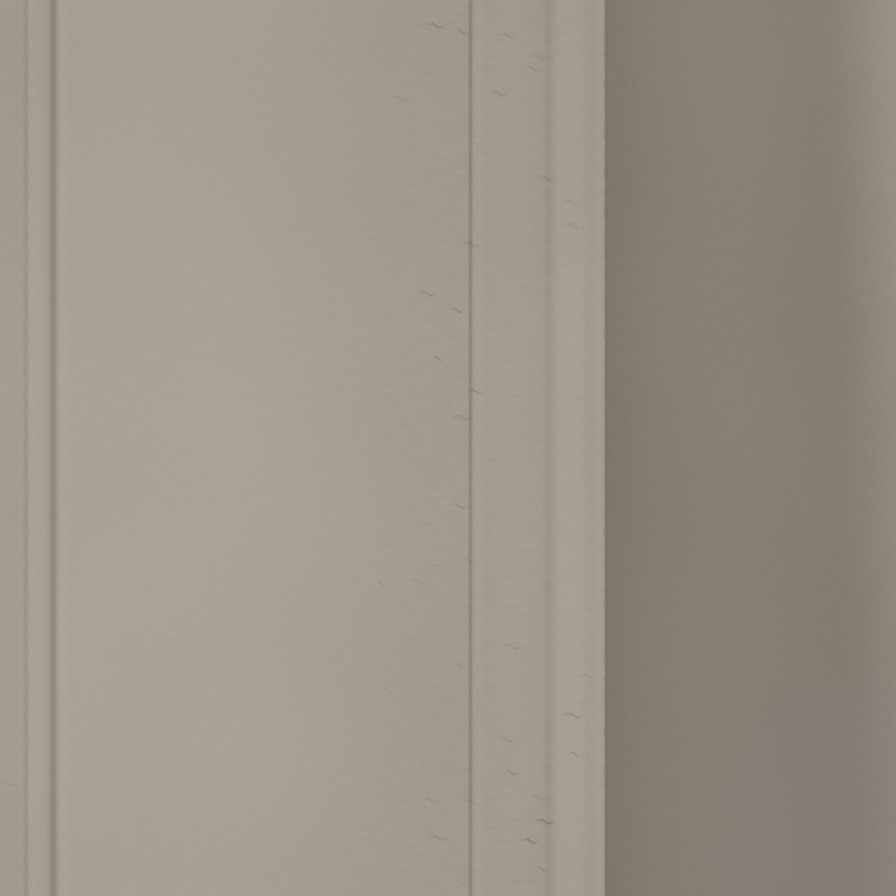
This texture is drawn by a WebGL 1 fragment shader. Its source:

```glsl
precision highp float;
// Painted wall panelling in warm grey: a flat board between vertical mouldings,
// with a shadowed recess on the right. Tones are layered from smooth steps and
// soft grooves along x, then gradient noise adds brush grain and small nicks.

uniform vec2 u_resolution;

float hash(vec2 p) {
  vec3 q = fract(vec3(p.xyx) * 0.1031);
  q += dot(q, q.yzx + 33.33);
  return fract((q.x + q.y) * q.z);
}

vec2 gradient(vec2 cell) {
  float angle = 6.2832 * hash(cell);
  return vec2(cos(angle), sin(angle));
}

float gradientNoise(vec2 p) {
  vec2 i = floor(p), f = fract(p);
  vec2 w = f * f * f * (f * (f * 6.0 - 15.0) + 10.0);
  vec2 e = vec2(1.0, 0.0);
  float low = mix(dot(gradient(i), f), dot(gradient(i + e), f - e), w.x);
  float high = mix(dot(gradient(i + e.yx), f - e.yx),
                   dot(gradient(i + 1.0), f - 1.0), w.x);
  return mix(low, high, w.y);
}

// Soft vertical line centred at c.
float groove(float x, float c, float width) {
  float d = (x - c) / width;
  return exp(-d * d);
}

// Soft-edged vertical band from a to b.
float band(float x, float a, float b, float soft) {
  return smoothstep(a - soft, a + soft, x) - smoothstep(b - soft, b + soft, x);
}

// Short slanted scratches, one candidate per jittered cell.
float nicks(vec2 uv) {
  vec2 grid = vec2(24.0, 42.0);
  vec2 home = floor(uv * grid);
  float mark = 0.0;
  for (int j = -1; j <= 1; j++) {
    for (int i = -1; i <= 1; i++) {
      vec2 cell = home + vec2(float(i), float(j));
      vec2 jitter = vec2(hash(cell + 7.3), hash(cell + 19.1));
      vec2 d = uv - (cell + 0.2 + 0.6 * jitter) / grid;
      d.y += 0.25 * d.x + 0.0012 * sin(d.x * 500.0);
      float size = 0.004 + 0.006 * hash(cell + 41.7);
      float dash = exp(-pow(d.x / size, 2.0) - pow(d.y / 0.0013, 2.0));
      mark += dash * smoothstep(0.62, 1.0, hash(cell + 3.9));
    }
  }
  return mark;
}

void main() {
  vec2 uv = gl_FragCoord.xy / u_resolution;
  float x = uv.x, y = uv.y;

  // Board: lit on the left, dimming to the right and near the top.
  float tone = 0.661 - 0.030 * smoothstep(0.22, 0.53, x);
  tone -= 0.014 * smoothstep(0.55, 1.0, y);
  tone -= 0.010 * smoothstep(0.25, 0.0, y);

  // Left moulding.
  tone -= 0.022 * (1.0 - smoothstep(0.02, 0.034, x));
  tone -= 0.050 * groove(x, 0.029, 0.003);
  tone -= 0.012 * groove(x, 0.052, 0.010);
  tone -= 0.095 * groove(x, 0.0595, 0.0045);
  tone += 0.010 * groove(x, 0.070, 0.005);

  // Right moulding: thin joint, shallow steps and a rounded outer lip.
  tone -= 0.090 * groove(x, 0.525, 0.0022);
  tone += 0.014 * groove(x, 0.534, 0.006);
  tone += 0.007 * band(x, 0.545, 0.590, 0.010);
  tone -= 0.026 * groove(x, 0.612, 0.005);
  tone += 0.018 * band(x, 0.620, 0.652, 0.005);
  tone += 0.010 * groove(x, 0.668, 0.004);
  vec3 color = vec3(tone) - vec3(0.0, 0.026, 0.063);

  // Recess: darkest beside the lip, light returning at the far right.
  float shade = 0.517 - 0.018 * groove(x, 0.675, 0.035);
  shade += 0.014 * band(x, 0.75, 0.88, 0.06) + 0.010 * (y - 0.5);
  vec3 recess = vec3(shade) - vec3(0.0, 0.030, 0.067);
  float purple = smoothstep(0.35, 0.0, y) * smoothstep(0.72, 0.95, x);
  recess += purple * vec3(0.008, 0.002, 0.018);
  float start = mix(0.945, 0.905, y);
  float glow = smoothstep(start, start + 0.11, x) * mix(0.55, 1.0, y);
  recess += 0.085 * glow;

  // Irregular boundary between lip and recess.
  float edge = 0.675 + 0.0012 * gradientNoise(vec2(3.0, y * 90.0));
  float inside = smoothstep(edge - 0.002, edge + 0.002, x);
  color = mix(color, recess, inside);
  color -= 0.020 * groove(x, 0.6765, 0.002);

  // Horizontal brush grain, broad mottling and wear.
  float grain = gradientNoise(uv * vec2(45.0, 210.0) + vec2(0.0, x * 25.0));
  float mottle = gradientNoise(uv * vec2(5.0, 6.0) + 11.0);
  float roughness = mix(0.4, 1.0, band(x, 0.40, 0.67, 0.08));
  color += 0.012 * grain * roughness + 0.008 * mottle;
  color += 0.006 * gradientNoise(uv * 190.0);
  float worn = band(x, 0.42, 0.655, 0.03) + 0.6 * (1.0 - smoothstep(0.02, 0.03, x));
  float patches = smoothstep(-0.25, 0.35, gradientNoise(uv * vec2(9.0, 7.0) + 5.0));
  color -= 0.11 * nicks(uv) * worn * patches;

  gl_FragColor = vec4(clamp(color, 0.0, 1.0), 1.0);
}
```
